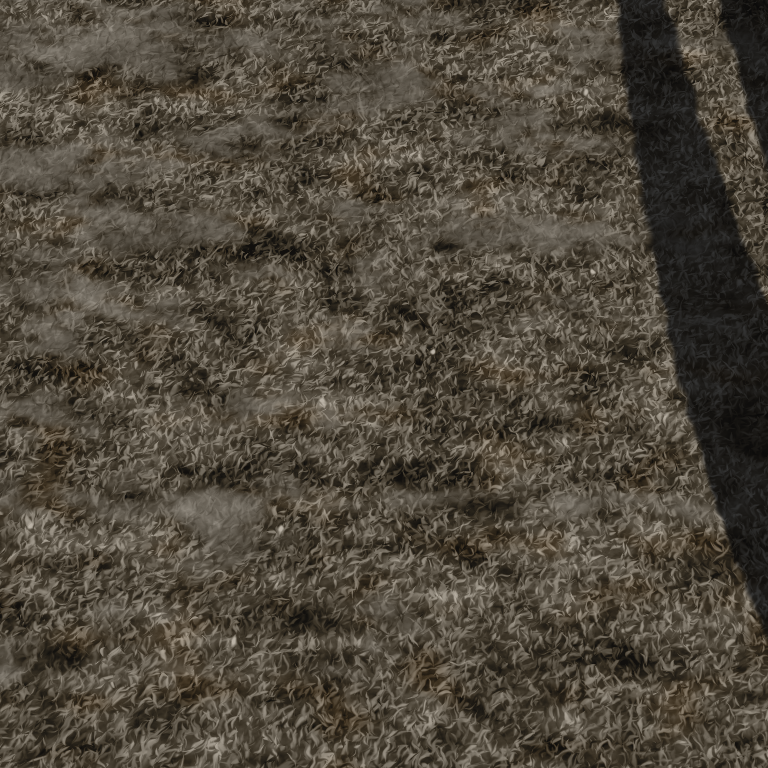
Reproduce this texture procedurally as a WebGL 2 fragment shader.

```glsl
#version 300 es
precision highp float;
// Dry, trampled grass on grey soil, crossed by two soft post shadows.
// Layers of jittered, bent blades are painted over noise-driven soil and
// tufts; a tone is built first and then tinted to a warm straw colour.
uniform vec2 u_resolution;
out vec4 fragColor;

const int   BLADE_LAYERS = 9;
const float BLADE_CELLS  = 45.0;    // blades across the canvas per layer
const float BLADE_WIDTH  = 0.085;   // half width, in cells
const float BLADE_SOFT   = 0.085;   // edge blur, in cells
const float LEAN         = 1.12;    // mean blade angle, radians
const float LEAN_SPREAD  = 2.1;
const float CRUMPLE      = 0.0045;  // bending of the blades by noise
const float PERSPECTIVE  = 0.38;    // shrinking toward the top
const float GAP_TONE     = 0.19;
const float BLADE_TONE   = 0.352;
const float BLADE_RANGE  = 0.42;
const float SOIL_TONE    = 0.36;
const float CLUMP_DEPTH  = 0.13;
const float TUFT_DEPTH   = 0.13;
const float GRAIN_DEPTH  = 0.055;
const vec3  STRAW_TINT   = vec3(0.030, 0.0, -0.050);
const vec3  RUST_TINT    = vec3(0.022, 0.0, -0.022);
const vec3  SHADE        = vec3(0.28, 0.30, 0.325);
const vec3  SHADE_VEIL   = vec3(0.025, 0.022, 0.022);

vec3 hash3(vec2 cell, float seed) {
  uvec3 v = uvec3(ivec3(cell, seed) + 4096);
  v = v * 1664525u + 1013904223u;
  v.x += v.y * v.z; v.y += v.z * v.x; v.z += v.x * v.y;
  v ^= v >> 16u;
  v.x += v.y * v.z; v.y += v.z * v.x; v.z += v.x * v.y;
  return vec3(v >> 8u) / 16777216.0;
}

float cornerSlope(vec2 cell, vec2 offset) {
  float a = 6.2832 * hash3(cell, 99.0).x;
  return dot(vec2(cos(a), sin(a)), offset);
}

// Gradient noise, roughly -0.7 to 0.7
float noise(vec2 p) {
  vec2 i = floor(p), f = p - i;
  vec2 u = f * f * f * (f * (f * 6.0 - 15.0) + 10.0);
  vec2 e = vec2(1.0, 0.0);
  return mix(mix(cornerSlope(i, f), cornerSlope(i + e, f - e), u.x),
             mix(cornerSlope(i + e.yx, f - e.yx), cornerSlope(i + 1.0, f - 1.0), u.x), u.y);
}

float fbm(vec2 p) {
  float sum = 0.0, gain = 1.0;
  for (int i = 0; i < 4; i++) {
    sum += gain * noise(p);
    p = mat2(1.6, 1.2, -1.2, 1.6) * p + 7.3;
    gain *= 0.5;
  }
  return sum;
}

// Coverage of a bent blade tapering at both ends; t runs -1 to 1 along it
float blade(vec2 d, float angle, float halfLen, float width, float soft, float bend, out float t) {
  vec2 dir = vec2(cos(angle), sin(angle));
  t = dot(d, dir) / halfLen;
  float side = dot(d, vec2(-dir.y, dir.x)) + bend * t * t;
  float w = mix(-soft, width, 1.0 - t * t);
  return smoothstep(soft, -soft, abs(side) - w);
}

// Paints one layer of short blades over the given tone
float paintBlades(float tone, vec2 p, float seed, float sway, float cover) {
  p = p * BLADE_CELLS * (0.9 + 0.05 * seed) + seed * vec2(3.37, 5.71);
  vec2 home = floor(p);
  for (int k = 0; k < 9; k++) {
    vec2 cell = home + vec2(k % 3, k / 3) - 1.0;
    vec3 place = hash3(cell, seed), look = hash3(cell, seed + 40.0);
    float angle = LEAN + sway + LEAN_SPREAD * (place.z - 0.5), t;
    float a = blade(p - cell - place.xy, angle, mix(0.3, 0.95, look.x),
                    BLADE_WIDTH * mix(0.5, 1.7, look.y), BLADE_SOFT, 0.6 * (look.y - 0.5), t);
    float bladeTone = BLADE_TONE + BLADE_RANGE * (look.z - 0.5) + 0.05 * t;
    tone = mix(tone, bladeTone, a * cover);
  }
  return tone;
}

// Sparse long straws and a few pale flecks
float paintDebris(float tone, vec2 p) {
  vec2 q = p * 9.0, home = floor(q);
  for (int k = 0; k < 9; k++) {
    vec2 cell = home + vec2(k % 3, k / 3) - 1.0;
    vec3 place = hash3(cell, 70.0), look = hash3(cell, 71.0);
    vec2 d = q - cell - place.xy;
    float t, a = blade(d, mix(0.2, 2.0, look.x), mix(0.2, 0.55, look.y), 0.018, 0.016, 0.1 * (look.x - 0.5), t);
    tone = mix(tone, 0.50, 0.7 * a * step(look.z, 0.42));
    float fleck = smoothstep(0.055, 0.015, length((d - 0.3) * vec2(1.0, 0.7)));
    tone = mix(tone, 0.70, fleck * step(0.965, look.z));
  }
  return tone;
}

// Two tapering shadows, leaning right on their way down
float postShadow(vec2 uv) {
  float d = 1.0 - uv.y, soft = 0.005;
  float x = uv.x + 0.008 * noise(uv * 38.0);
  float left  = 0.802 + 0.10 * d + 0.13 * d * d + 0.05 * d * d * d * d;
  float right = 0.866 + 0.28 * d + 0.15 * d * d;
  float far   = 0.935 + 0.27 * d + 0.10 * d * d;
  float first = smoothstep(-soft, soft, x - left) * smoothstep(soft, -soft, x - right);
  return max(first, smoothstep(-soft, soft, x - far));
}

void main() {
  vec2 uv = gl_FragCoord.xy / u_resolution;
  vec2 ground = vec2(uv.x - 0.5, uv.y) * (1.0 + PERSPECTIVE * uv.y);

  // Broad structure: clumps, tufts, hollows and bare soil
  float clump  = fbm(ground * vec2(5.0, 10.0) + 3.1);
  float tuft   = fbm(ground * vec2(15.0, 27.0) + 13.7);
  float hollow = smoothstep(0.25, 0.75, fbm(ground * vec2(5.0, 9.0) + 21.7));
  float soil   = smoothstep(0.0, 0.6, fbm(ground * vec2(4.0, 8.0) + 11.4) + 0.25 * tuft
                            + 0.40 * uv.y - 0.32 * uv.x - 0.10);
  float sway   = 0.8 * noise(ground * 9.0 + 5.0);

  // Grass over gaps and soil
  vec2 crumpled = ground + CRUMPLE * vec2(noise(ground * 75.0), noise(ground * 75.0 + 47.0));
  float grain = fbm(ground * vec2(65.0, 85.0));
  float tone = mix(GAP_TONE, SOIL_TONE, soil);
  float cover = 0.92 - 0.58 * soil;
  for (int i = 0; i < BLADE_LAYERS; i++) tone = paintBlades(tone, crumpled, float(i), sway, cover);
  tone += CLUMP_DEPTH * clump + TUFT_DEPTH * tuft * (1.0 - 0.4 * soil) + GRAIN_DEPTH * grain;
  tone *= 1.0 - 0.55 * hollow * (1.0 - 0.6 * soil);
  tone = max(paintDebris(tone, crumpled), 0.06);

  // Tint, then cast shadows
  float rust = smoothstep(0.0, 0.7, noise(ground * vec2(9.0, 14.0) + 31.0) - 0.3 * tuft) * (1.0 - soil);
  vec3 tint = STRAW_TINT * (1.0 - 0.15 * soil) + RUST_TINT * rust;
  vec3 colour = tone + tint * smoothstep(0.0, 0.22, tone);
  colour = mix(colour, colour * SHADE + SHADE_VEIL, postShadow(uv));
  fragColor = vec4(clamp(colour, 0.0, 1.0), 1.0);
}
```
